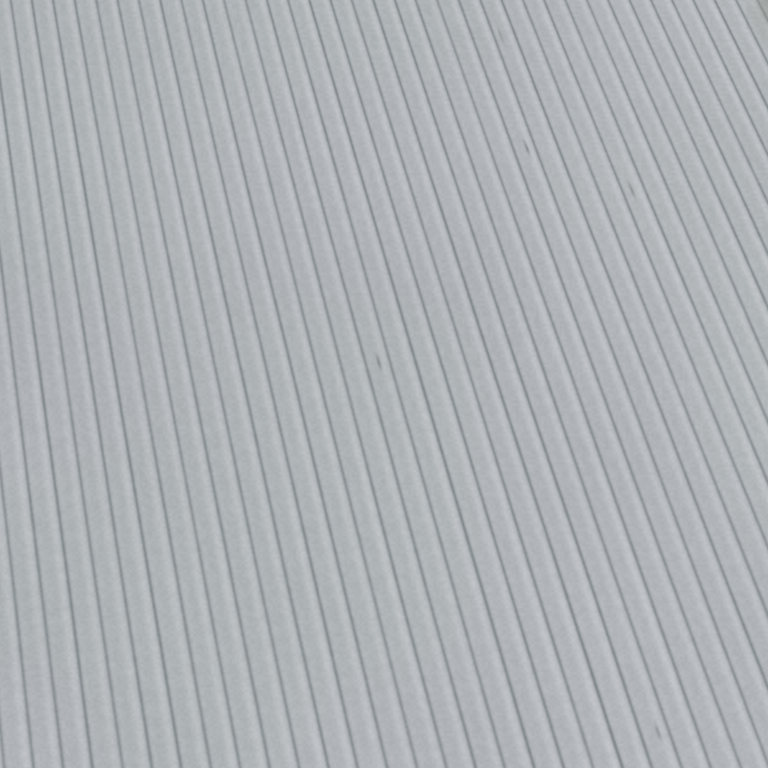
Give the GLSL for this texture, as a Shadertoy shader.

```glsl
// Pale grey ribbed metal sheet seen at a slant: narrow dark grooves, each beside
// a soft bright ridge, fan out downwards. A projective remap straightens the ribs
// into one periodic coordinate; noise adds tint drift, grain and small scuffs.

const float RIBS = 36.0;          // repeats across the top edge
const float PHASE = 0.50;         // groove position within the first repeat
const float LEAN = 0.14;          // sideways slope of the rib at the left
const float FAN = 0.38;           // growth of slope and spacing to the right
const float GROOVE_WIDTH = 0.068; // half widths, in repeats
const float RIDGE_WIDTH = 0.16;
const float RIDGE_OFFSET = 0.24;  // distance from ridge to groove
const float WOBBLE = 0.04;
const float GRAIN_CELLS = 300.0;
const float GRAIN_AMOUNT = 0.042;
const float SCUFF_ROWS = 14.0;
const float SCUFF_CHANCE = 0.014;

const vec3 FLAT_COLOR = vec3(0.683, 0.701, 0.714);
const vec3 RIDGE_COLOR = vec3(0.742, 0.755, 0.770);
const vec3 GROOVE_COLOR = vec3(0.515, 0.542, 0.553);
const vec3 SCUFF_COLOR = vec3(0.42, 0.44, 0.44);
const vec3 STAIN_COLOR = vec3(0.50, 0.52, 0.47);

float hash(vec2 p) {
    return fract(sin(dot(p, vec2(127.1, 311.7))) * 43758.5453);
}

float valueNoise(vec2 p) {
    vec2 cell = floor(p), f = fract(p);
    f = f * f * (3.0 - 2.0 * f);
    float low = mix(hash(cell), hash(cell + vec2(1, 0)), f.x);
    float high = mix(hash(cell + vec2(0, 1)), hash(cell + vec2(1, 1)), f.x);
    return mix(low, high, f.y);
}

float bell(float x, float width) {
    return exp(-x * x / (width * width));
}

// Straightened coordinate: whole numbers lie on the grooves
float ribCoordinate(vec2 uv) {
    float depth = 1.0 - uv.y;
    return (uv.x - LEAN * depth) / (1.0 + FAN * depth) * RIBS - PHASE;
}

// Sparse short scratches running along the ribs
float scuffs(float rib, float y) {
    vec2 p = vec2(rib, y * SCUFF_ROWS);
    vec2 cell = floor(p);
    vec2 center = 0.3 + 0.4 * vec2(hash(cell + 3.7), hash(cell + 8.1));
    vec2 d = fract(p) - center;
    float present = step(hash(cell + 21.3), SCUFF_CHANCE);
    float strength = 0.2 + 0.4 * hash(cell + 5.9);
    return present * strength * bell(d.x, 0.07) * bell(d.y, 0.13);
}

void mainImage(out vec4 fragColor, in vec2 fragCoord) {
    vec2 uv = fragCoord / iResolution.xy;
    float rib = ribCoordinate(uv);
    float ribsPerPixel = RIBS / iResolution.x / (1.0 + FAN * (1.0 - uv.y));

    // Slight unevenness of the pressed ribs
    rib += WOBBLE * (valueNoise(vec2(rib * 0.9, uv.y * 4.0)) - 0.5);
    float id = floor(rib + 0.5);
    float offset = rib - id;
    float wear = valueNoise(vec2(id * 7.3, uv.y * 6.0));

    // Cross-section: flat, bright ridge, dark groove, narrow lip
    float grooveWidth = max(GROOVE_WIDTH, 0.9 * ribsPerPixel);
    float groove = bell(offset, grooveWidth) * (0.82 + 0.18 * hash(vec2(id, 4.0)));
    float ridge = bell(offset + RIDGE_OFFSET, RIDGE_WIDTH) * (0.7 + 0.3 * wear);
    float lip = bell(offset - 0.18, 0.09);

    vec3 color = mix(FLAT_COLOR, RIDGE_COLOR, clamp(ridge + 0.2 * lip, 0.0, 1.0));

    // Broad drift of light and of a cool tint
    float drift = valueNoise(uv * 5.0 + 11.0) - 0.5;
    color += 0.014 * drift + 0.010 * (uv.x - 0.5);
    float tint = valueNoise(uv * 4.0 + 37.0) - 0.5;
    color += tint * vec3(0.005, -0.003, 0.009);

    color = mix(color, GROOVE_COLOR, groove * (0.82 + 0.18 * wear));
    color = mix(color, SCUFF_COLOR, scuffs(rib, uv.y));

    // Dull stain in the upper right corner
    float stain = 1.0 - smoothstep(0.0, 0.06, length((uv - 1.0) * vec2(1.8, 0.8)));
    color = mix(color, STAIN_COLOR, 0.35 * stain);

    // Fine two-scale grain
    float grain = 0.7 * valueNoise(uv * GRAIN_CELLS)
                + 0.3 * valueNoise(uv * GRAIN_CELLS * 0.4 + 5.0) - 0.5;
    color += GRAIN_AMOUNT * grain;

    fragColor = vec4(clamp(color, 0.0, 1.0), 1.0);
}
```
